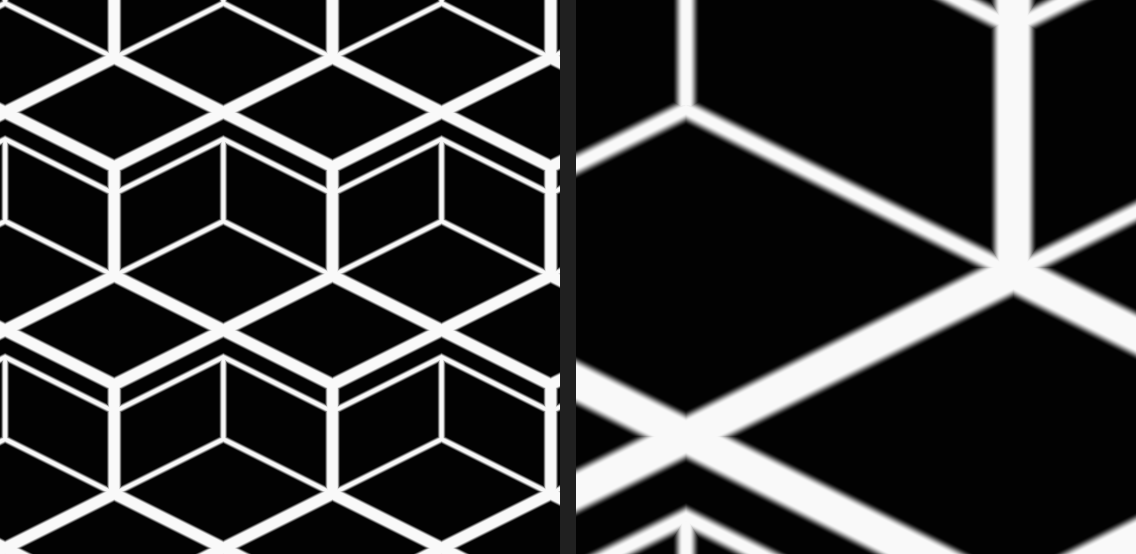
Left: the whole. Right: its middle third, enlarged.
Reproduce this pattern procedurally as a Shadertoy shader.

```glsl
// White line lattice of open boxes and diamonds, thick and thin, on black.

#define REPEATS vec2(2.566, 2.542)   // cells across and down the canvas
#define ORIGIN vec2(0.0234, 0.515)   // first diamond crossing, from the top left
#define SLOPE 0.5                    // rise of the slanted lines
#define THICK 0.057                  // line widths, in cells
#define THIN 0.026
#define LID_Y 0.1236                 // upper thin chevron
#define FLOOR_Y 0.5                  // lower thin chevron
#define SOFTNESS 0.008               // half width of the edge blur, in cells
#define INK vec3(0.975)
#define GROUND vec3(0.008)

// Signed distance to a slanted line of given width, repeating every cell.
float slant(float offset, float width) {
    float gap = abs(fract(offset + 0.5) - 0.5);
    return gap / sqrt(1.0 + SLOPE * SLOPE) - 0.5 * width;
}

// Signed distance to an upright strut between two heights.
float strut(float x, float y, float top, float bottom, float width) {
    return max(abs(x) - 0.5 * width, max(top - y, y - bottom));
}

float lattice(vec2 cell) {
    // Mirror each cell: side is 0 on the thin upright, 0.5 on the thick one.
    float side = abs(fract(cell.x + 0.5) - 0.5);
    float down = fract(cell.y);
    float fall = SLOPE * side;

    // Thick diamonds and the uprights that join them
    float d = min(slant(down - fall, THICK), slant(down + fall, THICK));
    d = min(d, strut(side - 0.5, down, 0.25, 0.75, THICK));

    // Thin chevrons and the inner upright
    d = min(d, slant(down - LID_Y - fall, THIN));
    d = min(d, slant(down - FLOOR_Y - fall, THIN));
    return min(d, strut(side, down, LID_Y, FLOOR_Y, THIN));
}

void mainImage(out vec4 fragColor, in vec2 fragCoord) {
    vec2 uv = fragCoord / iResolution.xy;
    vec2 cell = vec2(uv.x, 1.0 - uv.y) * REPEATS - ORIGIN;

    // Soft edge, never narrower than a pixel
    float blur = max(SOFTNESS, 0.75 * REPEATS.x / iResolution.x);
    float ink = 1.0 - smoothstep(-blur, blur, lattice(cell));
    fragColor = vec4(mix(GROUND, INK, ink), 1.0);
}
```
